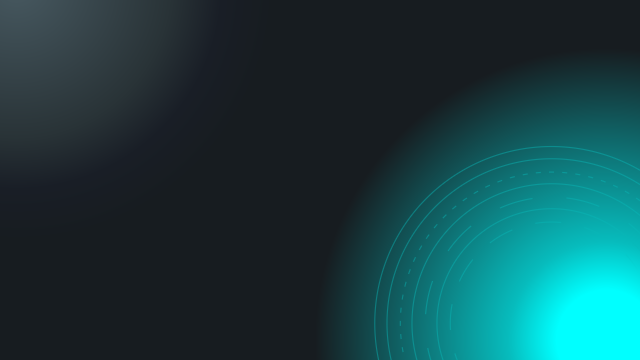
Reproduce this background procedurally as a WebGL 1 fragment shader.

```glsl
precision highp float;
// A dark backdrop with a slate glow in the top left corner and a cyan glow
// at the lower right, crossed by thin concentric rings and dashed arcs.
// Lengths are in canvas heights; glows are radial ramps, rings are distances.

uniform vec2 u_resolution;

const vec3 BASE = vec3(0.09, 0.11, 0.125);
const vec3 CYAN = vec3(0.0, 1.0, 1.0);
const vec3 LINE = vec3(0.03, 0.72, 0.72);
const vec3 SLATE_BRIGHT = vec3(0.28, 0.35, 0.38);
const vec3 SLATE_MID = vec3(0.16, 0.20, 0.215);
const vec3 SLATE_BLUE = vec3(0.098, 0.118, 0.15);
const float HALF_WIDTH = 0.0016;

// Linear ramp from 0 at a to 1 at b.
float ramp(float a, float b, float x) {
  return clamp((x - a) / (b - a), 0.0, 1.0);
}

// Smooth coverage of a shape from its signed distance.
float coverage(float d, float pixel) {
  return clamp(0.5 - d / pixel, 0.0, 1.0);
}

float ring(vec2 p, float radius, float pixel) {
  return coverage(abs(length(p) - radius) - HALF_WIDTH, pixel);
}

// Ring cut into dashes; period and offset are angles clockwise from the top.
float dashedRing(vec2 p, float radius, float period, float offset,
                 float duty, float pixel) {
  float angle = atan(p.x, p.y) - offset;
  float local = (fract(angle / period + 0.5) - 0.5) * period;
  float along = (abs(local) - 0.5 * duty * period) * radius;
  return ring(p, radius, pixel) * coverage(along, pixel);
}

// Slate light that cools to blue before it fades into the base.
vec3 slateGlow(float r) {
  vec3 color = mix(SLATE_BRIGHT, SLATE_MID, ramp(0.0, 0.428, r));
  color = mix(color, SLATE_BLUE, ramp(0.428, 0.57, r));
  return mix(color, BASE, ramp(0.57, 0.718, r));
}

// Broad halo with a steeper rise to a solid core.
float cyanGlow(float r) {
  float t = ramp(0.81, 0.139, r);
  return 0.88 * t + 0.12 * ramp(0.8, 1.0, t);
}

// Solid rings alternate with dashed ones, moving inward.
float ringSet(vec2 p, float pixel) {
  float mask = ring(p, 0.491, pixel);
  for (int i = 0; i < 3; i++) {
    float inset = 0.0694 * float(i);
    vec3 dash = vec3(0.0873, 0.0, 0.38);
    if (i == 1) dash = vec3(0.539, 0.253, 0.5);
    if (i == 2) dash = vec3(0.492, -0.033, 0.52);
    mask = max(mask, ring(p, 0.457 - inset, pixel));
    mask = max(mask, dashedRing(p, 0.42 - inset, dash.x, dash.y, dash.z, pixel));
  }
  return mask;
}

void main() {
  float pixel = 1.0 / u_resolution.y;
  vec2 p = gl_FragCoord.xy * pixel;

  vec3 color = slateGlow(distance(p, vec2(0.046, 1.046)));
  float glow = cyanGlow(distance(p, vec2(1.685, 0.0556)));
  color = mix(color, CYAN, glow);

  // Lines melt into the bright core.
  float lines = ringSet(p - vec2(1.532, 0.102), pixel);
  color = mix(color, LINE, 0.45 * lines * ramp(0.85, 0.65, glow));

  gl_FragColor = vec4(color, 1.0);
}
```
